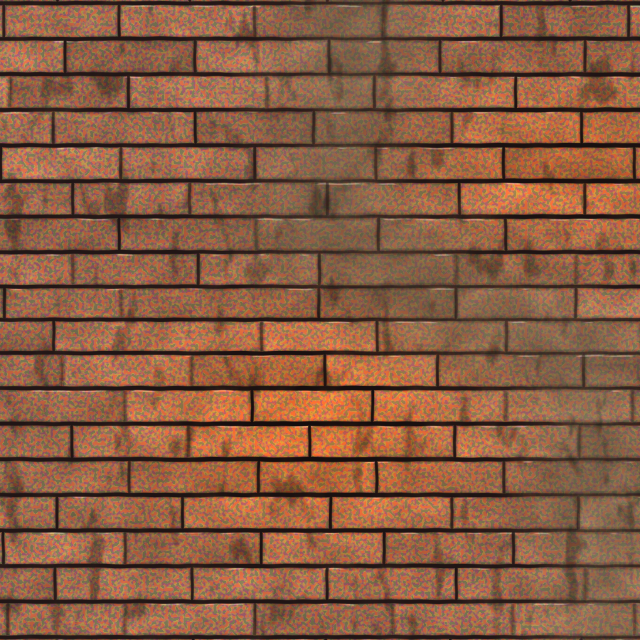
This texture is drawn by a three.js fragment shader. Its source:

```glsl
#define ROWS 18.0
#define COLUMNS 5.0
#define BED_HALF 0.0031
#define JOINT_HALF 0.0023
#define SOFTNESS 0.0014
#define JOINT_JITTER 0.09
#define SLIP_ROW 9.5
#define GRAIN_SCALE 190.0
#define TONE_SPREAD 0.2
#define GLOW_GAIN 0.9
#define HAZE_GAIN 0.72

varying vec2 vUv;

const vec3 CLAY = vec3(0.63, 0.43, 0.35);
const vec3 OCHRE = vec3(0.66, 0.53, 0.27);
const vec3 TERRACOTTA = vec3(0.76, 0.38, 0.25);
const vec3 OLIVE = vec3(0.45, 0.44, 0.31);
const vec3 MAUVE = vec3(0.57, 0.32, 0.40);
const vec3 MORTAR = vec3(0.13, 0.085, 0.085);
const vec3 DUST = vec3(0.47, 0.39, 0.31);

float hash(vec2 p) {
  vec3 q = fract(p.xyx * 0.1031);
  q += dot(q, q.yzx + 33.33);
  return fract((q.x + q.y) * q.z);
}

float corner(vec2 cell, vec2 toPoint) {
  float angle = 6.2832 * hash(cell);
  return dot(vec2(cos(angle), sin(angle)), toPoint);
}

float gradientNoise(vec2 p) {
  vec2 i = floor(p), f = p - i;
  vec2 w = f * f * f * (f * (f * 6.0 - 15.0) + 10.0);
  vec2 e = vec2(1.0, 0.0);
  return mix(mix(corner(i, f), corner(i + e, f - e), w.x),
             mix(corner(i + e.yx, f - e.yx), corner(i + 1.0, f - 1.0), w.x), w.y);
}

float fbm(vec2 p) {
  float sum = 0.0, gain = 1.0;
  for (int i = 0; i < 3; i++) {
    sum += gain * gradientNoise(p);
    p = p * 2.03 + 17.0;
    gain *= 0.5;
  }
  return sum;
}

float segmentDistance(vec2 p, vec2 a, vec2 b) {
  vec2 ab = b - a;
  return length(p - a - ab * clamp(dot(p - a, ab) / dot(ab, ab), 0.0, 1.0));
}

float blob(vec2 p, vec2 center, vec2 radius) {
  vec2 d = (p - center) / radius;
  return exp(-dot(d, d));
}

// Speckled fired clay: two noises steer the hue of each grain
vec3 clayGrain(vec2 p) {
  float yellow = gradientNoise(p * GRAIN_SCALE);
  float red = gradientNoise(p * GRAIN_SCALE * 0.9 + 71.0);
  vec3 color = mix(CLAY, OCHRE, smoothstep(0.02, 0.26, yellow));
  color = mix(color, MAUVE, smoothstep(0.04, 0.28, -yellow));
  color = mix(color, TERRACOTTA, smoothstep(0.05, 0.3, red));
  return mix(color, OLIVE, smoothstep(0.06, 0.32, -red));
}

void main() {
  vec2 p = vUv;

  // Slightly uneven courses, squeezed near the middle
  vec2 wall = p + 0.0014 * vec2(gradientNoise(p * 34.0), gradientNoise(p * 30.0 + 9.0));
  wall.y += mix(-0.0045, 0.005, smoothstep(0.42, 0.6, p.y));
  float course = wall.y * ROWS;
  float row = floor(course);

  // Running bond whose phase slips once, ragged on the left
  float slipped = step(SLIP_ROW, row);
  float ragged = step(abs(row - SLIP_ROW + 1.0), 0.6) * step(p.x, 0.3);
  float u = wall.x * COLUMNS + 0.5 * mod(row + slipped + ragged, 2.0);
  float joint = floor(u + 0.5);
  float fromJoint = u - joint - JOINT_JITTER * (2.0 * hash(vec2(joint, row) + 5.0) - 1.0);
  vec2 brick = vec2(joint - step(fromJoint, 0.0), row);
  float bedDistance = abs(course - floor(course + 0.5)) / ROWS;
  float jointDistance = abs(fromJoint) / COLUMNS;

  // Broad warm patches and a winding dusty band
  float glow = blob(p, vec2(0.49, 0.33), vec2(0.25, 0.17));
  glow += 0.75 * blob(p, vec2(0.9, 0.74), vec2(0.24, 0.13));
  float band = segmentDistance(p, vec2(0.56, 1.0), vec2(0.51, 0.63));
  band = min(band, segmentDistance(p, vec2(0.51, 0.63), vec2(0.9, 0.42)));
  band = min(band, segmentDistance(p, vec2(0.92, 0.42), vec2(0.95, 0.02)));
  band += 0.05 * fbm(p * 7.0);
  float haze = exp(-band * band / 0.012) * (1.0 - 0.5 * min(glow, 1.0));

  // Brick face: grain, tone per brick, blotches and sooty smears
  vec3 color = clayGrain(p);
  color += GLOW_GAIN * glow * vec3(0.17, 0.02, -0.09);
  color = mix(color, DUST + 0.35 * (color - CLAY), HAZE_GAIN * haze);
  color *= 1.0 + TONE_SPREAD * (hash(brick + 31.0) - 0.5);
  color *= 1.0 + 0.17 * fbm(p * vec2(16.0, 24.0) + brick * 3.7);
  float smear = smoothstep(0.18, 0.6, fbm(p * vec2(24.0, 11.0) + 43.0));
  color *= 1.0 - 0.3 * smear;

  // Rounded edges and pale chips below the upper bed
  float edge = min(bedDistance - BED_HALF, jointDistance - JOINT_HALF);
  color *= mix(0.82, 1.0, smoothstep(0.0, 0.005, edge));
  float chip = smoothstep(0.1, 0.4, fbm(p * vec2(18.0, 40.0) + 8.0));
  float rim = smoothstep(0.0025, 0.0, abs(bedDistance - BED_HALF - 0.0015));
  color += 0.22 * chip * rim * step(0.5, course - row);

  // Dark mortar, filled with dust in places and missing at some joints
  float bedWidth = BED_HALF * (1.0 + 0.2 * glow - 0.3 * haze);
  float bed = 1.0 - smoothstep(-SOFTNESS, SOFTNESS, bedDistance - bedWidth);
  float upright = 1.0 - smoothstep(-SOFTNESS, SOFTNESS, jointDistance - JOINT_HALF);
  upright *= mix(0.25, 0.95, smoothstep(0.08, 0.3, hash(vec2(joint, row) + 57.0)));
  float depth = 1.0 - 0.45 * haze + 0.2 * fbm(p * 14.0 + 3.0);
  float mortar = clamp(max(bed, upright) * depth, 0.0, 1.0);
  color = mix(color, MORTAR * (1.0 - 0.4 * min(glow, 1.0)), mortar);

  gl_FragColor = vec4(clamp(color, 0.0, 1.0), 1.0);
}
```
